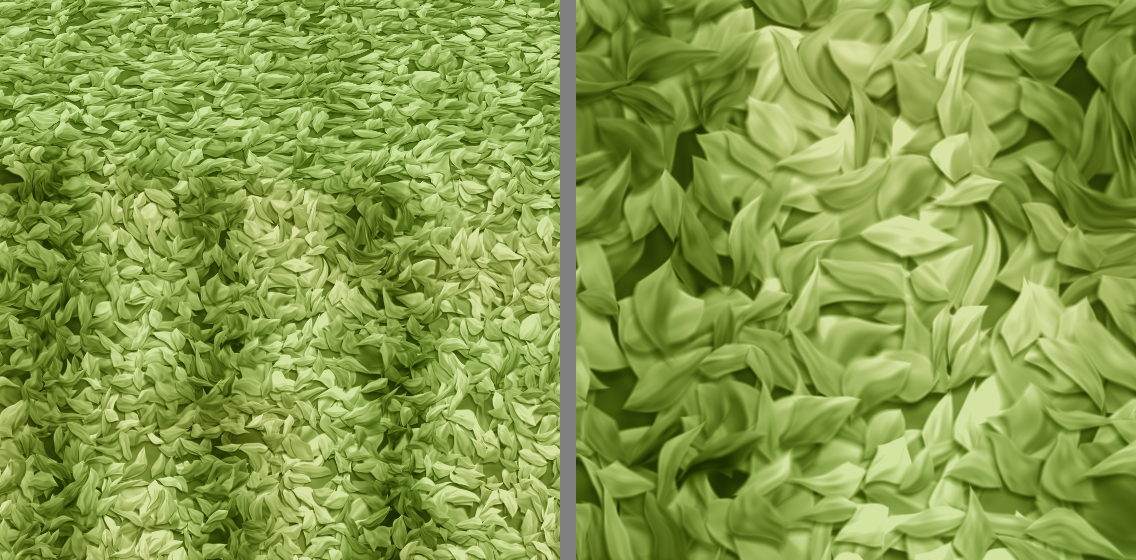
Left, the full canvas; right, a detail of the centre.
Write a Shadertoy shader that draws this texture.

```glsl
const float TAU = 6.2831853;
const int LAYERS = 5;

vec4 hash4(vec3 p) {
    vec4 q = fract(p.xyzx * vec4(0.1031, 0.1030, 0.0973, 0.1099));
    q += dot(q, q.wzxy + 33.33);
    return fract((q.xxyz + q.yzzw) * q.zywx);
}

float valueNoise(vec2 p) {
    vec2 cell = floor(p), f = fract(p);
    f = f * f * (3.0 - 2.0 * f);
    float low = mix(hash4(vec3(cell, 7.0)).x, hash4(vec3(cell + vec2(1, 0), 7.0)).x, f.x);
    float high = mix(hash4(vec3(cell + vec2(0, 1), 7.0)).x, hash4(vec3(cell + 1.0, 7.0)).x, f.x);
    return mix(low, high, f.y);
}

vec2 noise2(vec2 p) {
    return vec2(valueNoise(p), valueNoise(p + 41.7)) - 0.5;
}

mat2 rotation(float angle) {
    float c = cos(angle), s = sin(angle);
    return mat2(c, -s, s, c);
}

// Tone 0..1 to leaf green, from deep shadow to pale highlight
vec3 leafColor(float tone) {
    float t = clamp(tone, 0.0, 1.0) * 5.0;
    vec3 color = mix(vec3(0.11, 0.18, 0.005), vec3(0.26, 0.35, 0.04), clamp(t, 0.0, 1.0));
    color = mix(color, vec3(0.40, 0.50, 0.15), clamp(t - 1.0, 0.0, 1.0));
    color = mix(color, vec3(0.55, 0.65, 0.29), clamp(t - 2.0, 0.0, 1.0));
    color = mix(color, vec3(0.68, 0.76, 0.43), clamp(t - 3.0, 0.0, 1.0));
    return mix(color, vec3(0.83, 0.89, 0.63), clamp(t - 4.0, 0.0, 1.0));
}

// 0 on the flat top, 1 on the hanging cloth
float drapeMask(vec2 uv) {
    float edge = uv.y + 0.08 * (valueNoise(uv * 7.0) - 0.5) + 0.05 * uv.x;
    return 1.0 - smoothstep(0.66, 0.78, edge);
}

// Broad light: bright top, vertical folds below
float foldLight(vec2 uv, float drape) {
    float x = uv.x + 0.07 * uv.y + 0.07 * (valueNoise(uv * vec2(9.0, 7.0)) - 0.5);
    float wave = cos(TAU * (x - 0.115) / 0.3);
    float rightGlow = smoothstep(0.76, 0.90, x);
    float folds = 0.61 - 0.19 * mix(wave, -0.75, rightGlow);
    folds -= 0.10 * smoothstep(0.45, 0.65, uv.y) * (1.0 - smoothstep(0.2, 0.4, uv.x));
    return mix(0.70, folds, drape) + 0.16 * (valueNoise(uv * 13.0 + 5.0) - 0.5);
}

// Bent petal between a rounded leaf and a sharp kite; negative inside
float petalDistance(vec2 q, float halfLength, float halfWidth, float kite) {
    float x = q.x / halfLength;
    float rounded = 1.0 - x * x;
    float angular = min(1.7 * (1.0 - x), 0.8 * (1.0 + x));
    return abs(q.y) - halfWidth * mix(rounded, angular, kite);
}

// Paints one grid of petals over the tone below it
float paintPetals(float tone, vec2 p, float frequency, float layer, float light, float drape) {
    vec2 grid = p * frequency + layer * 17.3;
    vec2 home = floor(grid);
    float blur = 0.0016 * frequency;
    for (int j = 1; j >= -1; j--)
    for (int i = -1; i <= 1; i++) {
        vec2 cell = home + vec2(i, j);
        vec4 shape = hash4(vec3(cell, layer));
        vec4 look = hash4(vec3(cell, layer + 50.0));
        if (look.w > 0.68) continue;

        vec2 center = cell + 0.5 + 0.6 * (shape.xy - 0.5);
        float spread = mix(2.2, TAU, smoothstep(0.3, 0.7, drape));
        float angle = 0.65 + (shape.z - 0.5) * spread;
        mat2 turn = rotation(angle);
        float halfLength = mix(0.55, 0.95, shape.w);
        float halfWidth = mix(0.20, 0.46, look.x);
        vec2 q = turn * (grid - center);
        vec2 s = turn * (grid - center + vec2(0.05, 0.11));
        float bend = (look.y - 0.5) * 0.9;
        q.y += bend * q.x * q.x;
        s.y += bend * s.x * s.x;

        // Cast shadow, then the lit petal
        float shadow = 1.0 - smoothstep(-0.10, 0.09, petalDistance(s, halfLength, halfWidth, look.z));
        tone *= 1.0 - 0.55 * shadow;
        float d = petalDistance(q, halfLength, halfWidth, look.z);
        float cover = 1.0 - smoothstep(-blur, blur, d);
        if (cover <= 0.0) continue;

        float crease = smoothstep(-0.05, 0.05, q.y + 0.10 * (look.x - 0.5)) - 0.5;
        float streaks = valueNoise(q * vec2(3.0, 11.0) + cell * 3.7) - 0.5;
        float petal = light + 0.42 * (fract(look.w * 9.7) - 0.5);
        petal += 0.24 * crease * cos(angle - 0.5);
        petal += 0.20 * q.x / halfLength * sin(angle + 0.4) + 0.24 * streaks;
        petal += 0.07 * smoothstep(-0.08, -0.01, d);
        tone = mix(tone, petal, cover);
    }
    return tone;
}

void mainImage(out vec4 fragColor, in vec2 fragCoord) {
    vec2 uv = fragCoord / iResolution.y;
    float drape = drapeMask(uv);
    float light = foldLight(uv, drape);

    // Foreshorten the top and crumple the surface
    float rise = max(uv.y - 0.68, 0.0);
    vec2 p = uv + vec2(0.0, rise * (0.25 + 1.3 * rise));
    p += 0.022 * noise2(p * 19.0) + 0.007 * noise2(p * 55.0);

    float tone = light - 0.35;
    for (int k = 0; k < LAYERS; k++) {
        float layer = float(k);
        tone = paintPetals(tone, p, 16.0 + 4.0 * layer, layer, light, drape);
    }
    tone += 0.10 * (valueNoise(p * 110.0) - 0.5);

    // Fresh green on top, warmer on the folds
    vec3 color = leafColor(tone);
    color += vec3(0.025, 0.0, 0.01) * mix(-1.0, 2.0 * valueNoise(uv * 8.0) - 0.6, drape);
    fragColor = vec4(clamp(color, 0.0, 1.0), 1.0);
}
```
